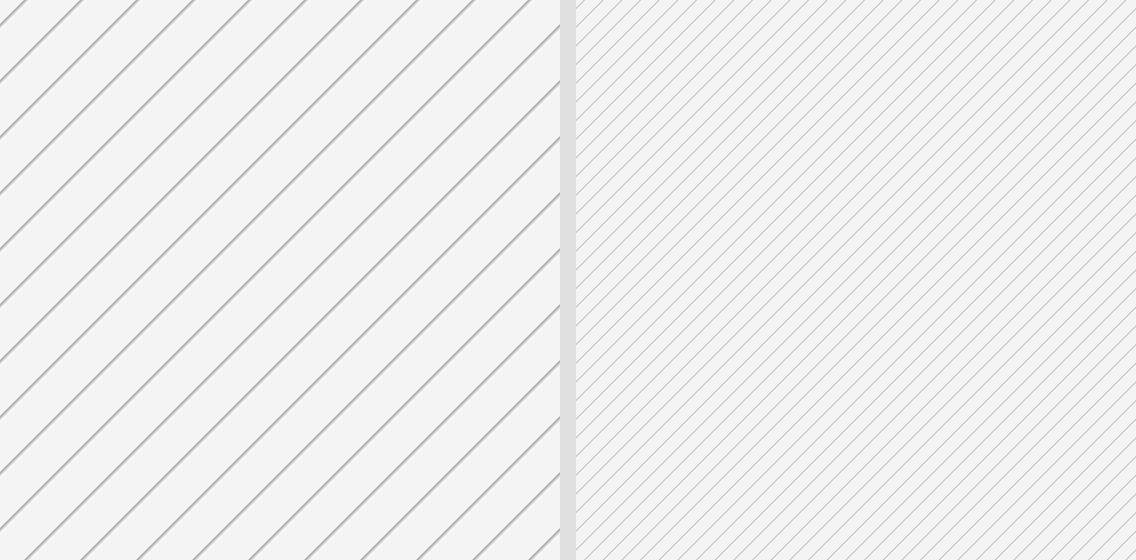
Left, the tile; right, the same tile 3 across and 3 down.
This pattern is drawn by a Shadertoy shader. Its source:

```glsl
// Pale grey diagonal boards with a soft shadowed groove and a thin white bevel.

const float REPEATS = 10.0;         // grooves across and down
const float GROOVE_PHASE = 0.432;   // groove edge within one repeat
const float SHADOW_WIDTH = 0.12;    // widths are fractions of one repeat
const float SHADOW_DEPTH = 0.41;
const float BEVEL_CENTER = 0.102;
const float BEVEL_WIDTH = 0.02;

const vec3 BOARD_COLOR = vec3(0.957);
const vec3 BEVEL_COLOR = vec3(1.0);

// Signed offset from the nearest groove edge, in -0.5 .. 0.5
float grooveOffset(vec2 uv, float repeats, float phase) {
    return fract(repeats * (uv.x - uv.y) - phase + 0.5) - 0.5;
}

// Smoothed step at zero
float softEdge(float offset, float blur) {
    return smoothstep(-blur, blur, offset);
}

// Hard on the near side, easing out to nothing on the far side
float castShadow(float offset, float width, float blur) {
    float fade = clamp(1.0 - max(offset, 0.0) / width, 0.0, 1.0);
    return fade * fade * softEdge(offset, blur);
}

// Smoothed band around a center
float band(float offset, float center, float width, float blur) {
    float start = center - 0.5 * width;
    return softEdge(offset - start, blur) - softEdge(offset - start - width, blur);
}

void mainImage(out vec4 fragColor, in vec2 fragCoord) {
    vec2 uv = fragCoord / iResolution.xy;
    float blur = 0.35 * REPEATS * (1.0 / iResolution.x + 1.0 / iResolution.y);
    float offset = grooveOffset(uv, REPEATS, GROOVE_PHASE);

    // Board darkened by the groove
    vec3 color = BOARD_COLOR - SHADOW_DEPTH * castShadow(offset, SHADOW_WIDTH, blur);

    // Lit bevel at the far side of the groove
    color = mix(color, BEVEL_COLOR, band(offset, BEVEL_CENTER, BEVEL_WIDTH, blur));

    fragColor = vec4(color, 1.0);
}
```
